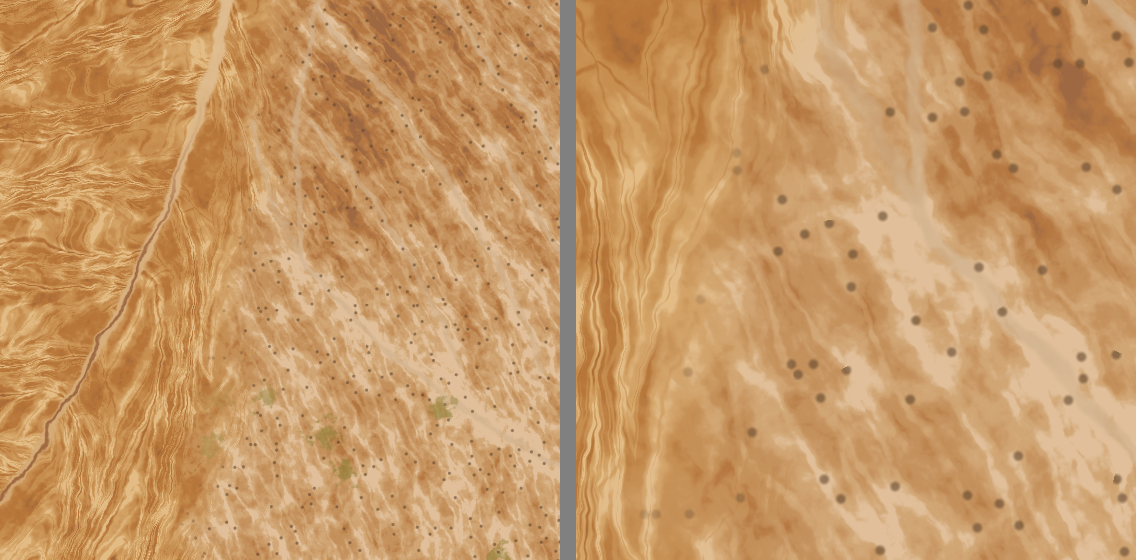
Left: the whole. Right: its middle third, enlarged.
Write a Shadertoy shader that draws this texture.

```glsl
// Eroded desert seen from above: a pale trunk gully with feathered side gullies
// on the left, and mottled washes sweeping down a brown slope on the right.
// Sheared cellular noise cuts the gullies, layered sines add warp and mottling.

const vec3 BROWN = vec3(0.62, 0.41, 0.25);
const vec3 OCHRE = vec3(0.71, 0.47, 0.25);
const vec3 TAN   = vec3(0.77, 0.57, 0.35);
const vec3 SAND  = vec3(0.82, 0.65, 0.44);
const vec3 PALE  = vec3(0.88, 0.75, 0.58);
const vec3 SILT  = vec3(0.82, 0.70, 0.56);
const vec3 RUST  = vec3(0.56, 0.33, 0.19);
const vec3 GRASS = vec3(0.57, 0.50, 0.22);
const vec3 SHRUB = vec3(0.38, 0.27, 0.17);

const float WARP = 0.011;             // wander of every line
const float TRIBUTARY_GAP = 0.105;    // spacing of the main side gullies
const float RIB_SCALE = 44.0;         // ribs across the unit canvas
const float BRANCH_ANGLE = 0.38;      // splay of ribs from a side gully
const float TRUNK_WIDTH = 0.0095;

// Wash courses: x = a + b*t + c*t*t, with t measured down from the top
const int WASHES = 6;
const vec3 COURSE[WASHES] = vec3[](
    vec3(0.570, -0.25, 0.38), vec3(0.55, 0.88, -0.36), vec3(0.33, 1.18, -0.67),
    vec3(0.785, 0.90, -0.50), vec3(0.52, -0.60, 1.40), vec3(0.70, 0.80, -0.30));
const vec2 SPAN[WASHES] = vec2[](
    vec2(-0.1, 0.46), vec2(0.03, 0.66), vec2(0.22, 0.66),
    vec2(-0.1, 0.40), vec2(0.22, 0.90), vec2(0.25, 0.60));

vec2 hash2(vec2 p) {
    return fract(sin(vec2(dot(p, vec2(127.1, 311.7)), dot(p, vec2(269.5, 183.3)))) * 43758.5);
}

// Cellular noise: nearest distance, gap to the second nearest, cell id
vec3 cells(vec2 p) {
    vec2 base = floor(p);
    vec3 r = vec3(9.0, 9.0, 0.0);
    for (int j = -1; j <= 1; j++)
    for (int i = -1; i <= 1; i++) {
        vec2 c = base + vec2(i, j);
        vec2 h = hash2(c);
        float d = length(c + h - p);
        if (d < r.x) r = vec3(d, r.x, fract(h.x * 17.0 + h.y * 31.0));
        else r.y = min(r.y, d);
    }
    return vec3(r.x, r.y - r.x, r.z);
}

// Layered, rotated and folded sines, about -0.7 to 0.7
float waves(vec2 p) {
    float sum = 0.0, amp = 0.5;
    for (int i = 0; i < 5; i++) {
        vec2 q = p + 1.1 * sin(p.yx * 1.3 + float(i));
        sum += amp * sin(q.x) * sin(q.y);
        p = mat2(0.8, 0.6, -0.6, 0.8) * p * 1.9 + 1.7;
        amp *= 0.6;
    }
    return sum;
}

// Tone from dark ground (0) to pale silt (1)
vec3 earth(float v) {
    vec3 c = mix(BROWN, OCHRE, smoothstep(0.02, 0.24, v));
    c = mix(c, TAN, smoothstep(0.24, 0.50, v));
    c = mix(c, SAND, smoothstep(0.50, 0.76, v));
    return mix(c, PALE, smoothstep(0.76, 0.98, v));
}

// Feathered gullies on both flanks of the trunk; d is signed distance to it
float flankTone(vec2 p, float d) {
    float a = abs(d);
    float s = d < 0.0 ? p.y + 0.6 * smoothstep(0.55, 1.05, p.y) * a
                      : 0.55 * (p.y + 1.2 * a + 3.0 * a * a);
    float band = s / TRIBUTARY_GAP + 0.25 * sin(s * 37.0) + 0.12 * sin(a * 23.0 + s * 11.0);
    float e = abs(fract(band) - 0.5) * TRIBUTARY_GAP;
    vec2 along = vec2(e - BRANCH_ANGLE * a, a);
    float rib = cells(along * vec2(RIB_SCALE, 11.0)).y;
    float fine = cells(along * vec2(RIB_SCALE * 2.1, 26.0) + 5.0).y;
    float ribbed = smoothstep(-0.35, 0.2, waves(p * 13.0 + 3.0));
    float v = 0.27 + 0.20 * waves(p * 38.0);
    v += mix(0.22, 0.52, ribbed) * smoothstep(0.34, 0.06, rib);
    v += 0.22 * ribbed * smoothstep(0.3, 0.05, fine);
    v += 0.40 * smoothstep(0.010, 0.003, e);
    return v - 0.50 * smoothstep(0.0028, 0.0006, e) - 0.22 * smoothstep(0.05, 0.0, rib);
}

// Streaked and mottled slope, paler toward the bottom
float slopeTone(vec2 p) {
    float t = 1.0 - p.y;
    vec2 flow = vec2(p.x - 0.85 * t + 0.3 * t * t, t);
    float v = 0.40 + 0.24 * smoothstep(0.25, 0.7, t);
    v += 0.42 * waves(flow * vec2(46.0, 17.0)) + 0.22 * waves(p * 75.0 + 4.0);
    v += 0.20 * smoothstep(0.3, 0.05, cells(flow * vec2(42.0, 13.0)).y);
    return v - 0.22 * smoothstep(0.30, 0.0, length((p - vec2(0.67, 0.83)) * vec2(1.0, 0.7)));
}

void mainImage(out vec4 fragColor, in vec2 fragCoord) {
    vec2 uv = fragCoord / iResolution.xy;
    vec2 p = uv + WARP * vec2(waves(uv * 21.0), waves(uv * 21.0 + 7.0));
    float t = 1.0 - p.y;

    // Ground on either side of a soft divide
    float d = 0.92 * (p.x + 0.075 - 0.77 * p.y + 0.29 * p.y * p.y);
    float slope = smoothstep(-0.07, 0.07, p.x - mix(0.36, 0.49, p.y) + 0.05 * waves(uv * 18.0));
    float tone = mix(flankTone(p, d), slopeTone(p), slope);
    tone += 0.12 * waves(uv * 120.0);

    // Washes: a broad pale bank around a thin silty bed
    float bank = 0.0, bed = 0.0;
    for (int i = 0; i < WASHES; i++) {
        vec3 c = COURSE[i];
        float tilt = c.y + 2.0 * c.z * t;
        float w = abs(p.x - c.x - c.y * t - c.z * t * t) / sqrt(1.0 + tilt * tilt);
        w += max(0.0, max(SPAN[i].x - t, t - SPAN[i].y));
        bank = max(bank, smoothstep(0.038, 0.004, w + 0.016 * waves(uv * 60.0)));
        bed = max(bed, smoothstep(0.0075, 0.002, w));
    }
    vec3 col = earth(tone + 0.30 * bank);
    col *= mix(vec3(1.01, 0.98, 0.90), vec3(1.0, 1.0, 1.04), slope);
    col = mix(col, SILT, bed * (0.6 + 0.3 * waves(uv * 50.0)));

    // Trunk gully: pale bed with a rusty incision lower down
    float width = TRUNK_WIDTH * (0.75 + 0.35 * p.y);
    col = mix(col, mix(SAND, PALE, p.y), 0.9 * smoothstep(width * 1.3, width * 0.6, abs(d)));
    float cut = abs(d - 0.0035 * sin(p.y * 43.0));
    col = mix(col, RUST, 0.75 * smoothstep(0.0042, 0.001, cut) * smoothstep(0.85, 0.5, p.y));

    // Grass tufts low on the slope, and scattered dark shrubs
    vec3 tuft = cells(uv * 11.0 + 2.0);
    float grass = smoothstep(0.32, 0.08, tuft.x + 0.35 * waves(uv * 90.0)) * step(0.68, tuft.z);
    col = mix(col, GRASS, 0.65 * grass * slope * smoothstep(0.36, 0.26, uv.y));
    vec3 shrub = cells(uv * 58.0);
    col = mix(col, SHRUB, 0.6 * slope * step(0.80, shrub.z) * smoothstep(0.24, 0.08, shrub.x));

    fragColor = vec4(col, 1.0);
}
```
